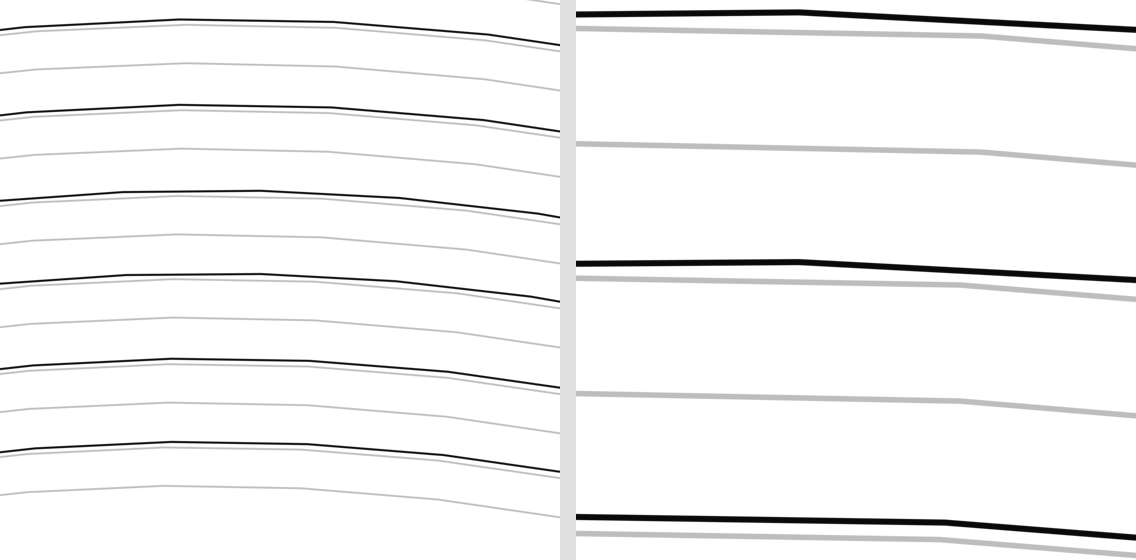
Left, the full canvas; right, a detail of the centre.
This pattern is drawn by a Shadertoy shader. Its source:

```glsl
const int ROWS = 7;                       // the first row lies above the canvas
const vec3 PAPER = vec3(1.0);
const vec3 INK = vec3(0.04);
const vec3 PENCIL = vec3(0.74);
const float INK_WIDTH = 0.0036;
const float PENCIL_WIDTH = 0.0033;
const float SHADOW_DROP = 0.0098;         // pencil line hugging each ink line
const float MIDDLE_DROP = 0.0785;         // pencil line between ink lines
const float SHADOW_SHIFT = -0.010;
const float MIDDLE_SHIFT = -0.018;

// Values at the first and last visible row
const vec2 BEND = vec2(0.119, 0.131);
const vec2 CREST_X = vec2(0.391, 0.365);
const vec2 PENCIL_KINK = vec2(0.332, 0.293);
const vec2 PENCIL_SPAN = vec2(0.267, 0.2445);

// Uneven spacing of the rows and of the corners along the ink lines
const float CREST_Y[ROWS] = float[](-0.1183, 0.0342, 0.1867, 0.3398, 0.4883, 0.6401, 0.7887);
const float INK_KINK[ROWS] = float[](0.32, 0.32, 0.32, 0.466, 0.466, 0.306, 0.306);
const float INK_SPAN[ROWS] = float[](0.276, 0.276, 0.272, 0.247, 0.241, 0.247, 0.243);

float across(vec2 ends, float t) {
    return mix(ends.x, ends.y, t);
}

// Parabola drawn as straight chords between evenly spaced corners
float chordArc(float x, float crestX, float bend, float kink, float span) {
    float k = (x - kink) / span;
    float left = kink + floor(k) * span - crestX;
    float right = left + span;
    return bend * mix(left * left, right * right, fract(k));
}

float stroke(float offset, float width, float pixel) {
    float halfWidth = 0.5 * width;
    float blur = 0.85 * pixel;
    return 1.0 - smoothstep(halfWidth - blur, halfWidth + blur, abs(offset));
}

void mainImage(out vec4 fragColor, in vec2 fragCoord) {
    vec2 p = fragCoord / iResolution.xy;
    p.y = 1.0 - p.y;                      // measure downwards
    float pixel = 1.0 / iResolution.y;

    float ink = 0.0;
    float pencil = 0.0;
    for (int i = 0; i < ROWS; i++) {
        float t = float(i - 1) / float(ROWS - 2);
        float bend = across(BEND, t);
        float crestX = across(CREST_X, t);
        float kink = across(PENCIL_KINK, t);
        float span = across(PENCIL_SPAN, t);
        float y = p.y - CREST_Y[i];

        // Strong line
        float inkArc = chordArc(p.x, crestX, bend, INK_KINK[i], INK_SPAN[i]);
        ink = max(ink, stroke(y - inkArc, INK_WIDTH, pixel));

        // Two faint lines below it
        float shadowArc = chordArc(p.x, crestX + SHADOW_SHIFT, bend, kink, span);
        float middleArc = chordArc(p.x, crestX + MIDDLE_SHIFT, bend, kink, span);
        pencil = max(pencil, stroke(y - SHADOW_DROP - shadowArc, PENCIL_WIDTH, pixel));
        pencil = max(pencil, stroke(y - MIDDLE_DROP - middleArc, PENCIL_WIDTH, pixel));
    }

    vec3 color = mix(PAPER, PENCIL, pencil);
    color = mix(color, INK, ink);
    fragColor = vec4(color, 1.0);
}
```
